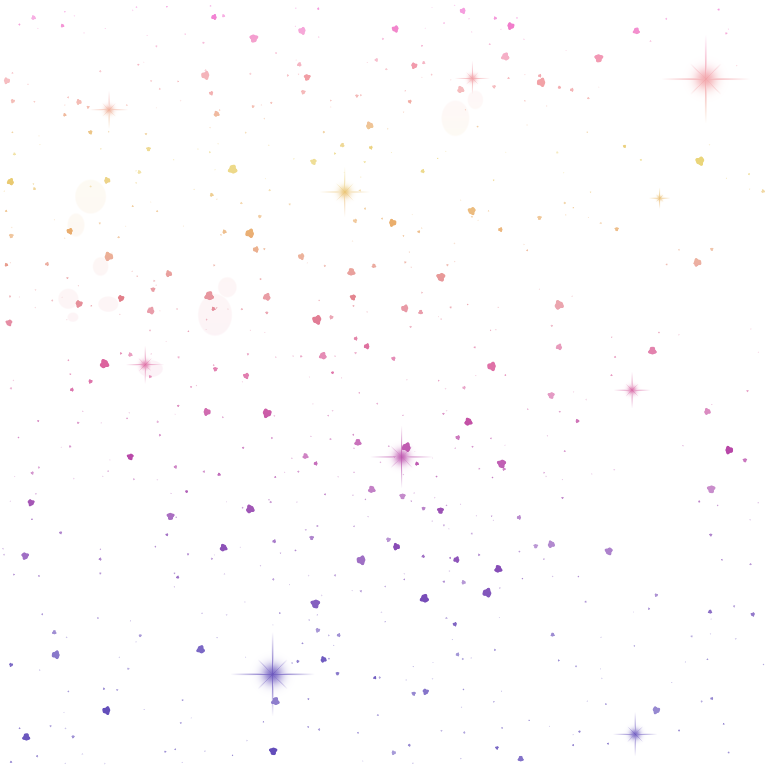
Give the GLSL for this background, as a Shadertoy shader.

```glsl
const vec3 PAPER = vec3(1.0);

// Colour and height of each gradient stop, from bottom to top
const vec4 STOPS[9] = vec4[9](
    vec4(0.34, 0.25, 0.71, 0.14), vec4(0.50, 0.24, 0.69, 0.29),
    vec4(0.70, 0.22, 0.63, 0.41), vec4(0.85, 0.34, 0.59, 0.52),
    vec4(0.88, 0.47, 0.51, 0.62), vec4(0.91, 0.66, 0.38, 0.71),
    vec4(0.90, 0.80, 0.36, 0.79), vec4(0.94, 0.58, 0.60, 0.89),
    vec4(0.94, 0.40, 0.80, 0.99));

// Centre and ray length of each star
const vec3 STARS[10] = vec3[10](
    vec3(0.919, 0.897, 0.058), vec3(0.615, 0.898, 0.023),
    vec3(0.142, 0.857, 0.025), vec3(0.449, 0.750, 0.033),
    vec3(0.859, 0.742, 0.014), vec3(0.189, 0.525, 0.025),
    vec3(0.823, 0.492, 0.024), vec3(0.523, 0.405, 0.041),
    vec3(0.355, 0.122, 0.055), vec3(0.827, 0.044, 0.029));

// Centre and radii of each pale oval
const vec4 OVALS[11] = vec4[11](
    vec4(0.593, 0.846, 0.018, 0.023), vec4(0.619, 0.870, 0.010, 0.012),
    vec4(0.118, 0.744, 0.020, 0.022), vec4(0.099, 0.707, 0.011, 0.015),
    vec4(0.280, 0.590, 0.022, 0.027), vec4(0.296, 0.626, 0.012, 0.013),
    vec4(0.131, 0.653, 0.010, 0.012), vec4(0.089, 0.611, 0.013, 0.013),
    vec4(0.141, 0.604, 0.013, 0.010), vec4(0.095, 0.587, 0.007, 0.006),
    vec4(0.196, 0.520, 0.016, 0.011));

float hash(vec2 p, float seed) {
    vec3 q = fract(vec3(p.xyx) * 0.1031 + seed * 0.173);
    q += dot(q, q.yzx + 33.33);
    return fract((q.x + q.y) * q.z);
}

vec3 gradientColor(float height) {
    vec3 color = STOPS[0].rgb;
    for (int i = 1; i < 9; i++) {
        color = mix(color, STOPS[i].rgb, smoothstep(STOPS[i - 1].a, STOPS[i].a, height));
    }
    return color;
}

float disc(float d, float radius, float pixel) {
    return 1.0 - smoothstep(radius - pixel, radius + pixel, d);
}

// Gaussian concentration around a centre
float cluster(vec2 p, vec2 center, float spread) {
    vec2 q = (p - center) / spread;
    return exp(-dot(q, q));
}

float density(vec2 p) {
    float right = smoothstep(0.62, 0.85, p.x);
    return 0.9 - 0.5 * right
        + 0.6 * cluster(p, vec2(0.55, 0.33), 0.16)
        + 0.6 * cluster(p, vec2(0.24, 0.56), 0.17);
}

// One irregular dot in some cells of a grid
float dotLayer(vec2 p, float cells, float chance, float radius, float opacity, float seed, float pixel) {
    vec2 cell = floor(p * cells);
    vec2 jitter = vec2(hash(cell, seed + 1.0), hash(cell, seed + 2.0));
    vec2 center = (cell + mix(vec2(0.12), vec2(0.88), jitter)) / cells;
    float present = step(hash(cell, seed), chance * density(center));
    vec2 q = p - center;
    float angle = atan(q.y, q.x + 1e-6);
    float phase = 6.283 * hash(cell, seed + 3.0);
    float wobble = 1.0 + 0.13 * sin(3.0 * angle + phase) + 0.08 * sin(5.0 * angle - phase);
    float size = radius * mix(0.65, 1.1, hash(cell, seed + 4.0));
    float alpha = opacity * mix(0.6, 1.0, hash(cell, seed + 5.0));
    return present * alpha * disc(length(q), size * wobble, 0.6 * pixel);
}

float ray(vec2 p, float reach, float width) {
    float taper = max(1.0 - abs(p.x) / reach, 0.0);
    return taper * (1.0 - smoothstep(0.0, width, abs(p.y)));
}

// Soft halo, long cross and short diagonal rays
float star(vec2 p, float reach, float pixel) {
    float width = max(0.035 * reach, pixel);
    vec2 diagonal = vec2(p.x + p.y, p.y - p.x) * 0.7071;
    float halo = 0.75 * exp(-dot(p, p) / (0.055 * reach * reach));
    float cross = max(ray(p, reach, width), ray(p.yx, reach, width));
    float spokes = max(ray(diagonal, 0.5 * reach, width), ray(diagonal.yx, 0.5 * reach, width));
    return max(halo, max(0.9 * cross, 0.9 * spokes));
}

void mainImage(out vec4 fragColor, in vec2 fragCoord) {
    vec2 p = fragCoord / iResolution.y;
    float pixel = 1.0 / iResolution.y;
    vec3 ink = gradientColor(p.y);
    float cover = 0.0;

    // Pale ovals
    for (int i = 0; i < 11; i++) {
        vec2 q = (p - OVALS[i].xy) / OVALS[i].zw;
        cover = max(cover, 0.075 * disc(length(q), 1.0, pixel / OVALS[i].z));
    }

    // Scattered dots, from large to dust
    cover = max(cover, dotLayer(p, 16.0, 0.45, 0.0052, 0.95, 3.0, pixel));
    cover = max(cover, dotLayer(p, 19.0, 0.36, 0.0026, 0.85, 17.0, pixel));
    cover = max(cover, dotLayer(p, 27.0, 0.40, 0.0013, 0.65, 31.0, pixel));
    cover = max(cover, dotLayer(p, 33.0, 0.22, 0.0009, 0.35, 47.0, pixel));

    // Stars
    for (int i = 0; i < 10; i++) {
        cover = max(cover, star(p - STARS[i].xy, STARS[i].z, pixel));
    }

    fragColor = vec4(mix(PAPER, ink, cover), 1.0);
}
```
